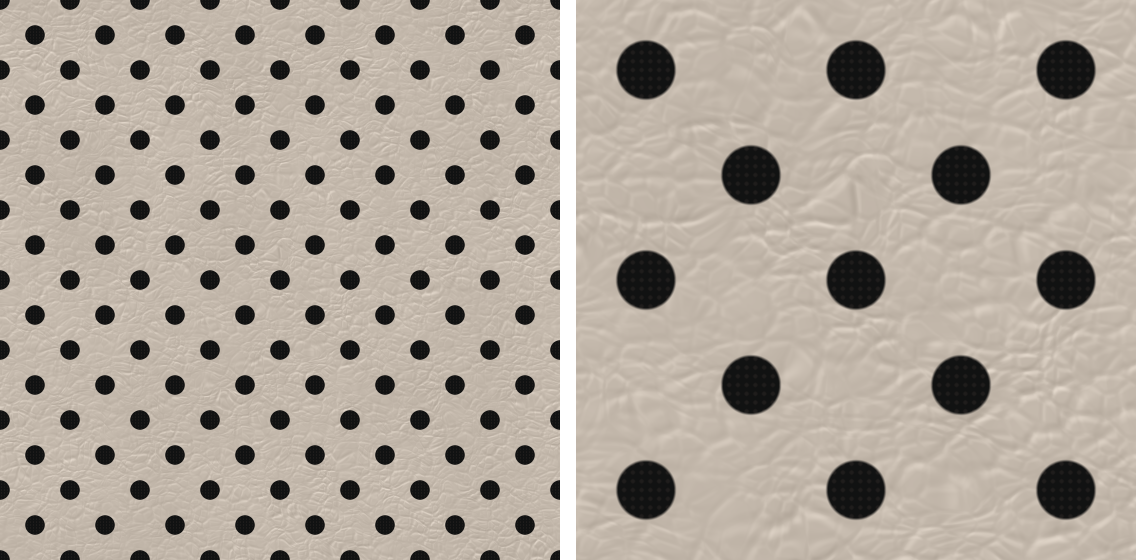
Left: the whole. Right: its middle third, enlarged.
Reproduce this pattern procedurally as a three.js fragment shader.

```glsl
// Staggered black polka dots on softly grained beige leather, tiling seamlessly.
varying vec2 vUv;

const float TAU = 6.2831853;

// Dots
const float REPEATS = 8.0;          // lattice cells across and up, two dots each
const float DOT_RADIUS = 0.0174;
const float EDGE_SOFTNESS = 0.0011;
const float WEAVE_REPEATS = 96.0;
const vec3 DOT_COLOR = vec3(0.068, 0.070, 0.069);
const vec3 WEAVE_COLOR = vec3(0.120, 0.112, 0.108);

// Leather
const vec3 LEATHER_COLOR = vec3(0.762, 0.718, 0.668);
const vec2 COARSE_GRAIN = vec2(38.0, 54.0);
const vec2 FINE_GRAIN = vec2(74.0, 98.0);
const vec2 LIGHT_DIRECTION = vec2(-0.45, 0.89);
const float RELIEF_STEP = 0.0016;
const float HIGHLIGHT = 0.095;
const float SHADOW = 0.050;
const float MOTTLE = 0.022;

vec2 hash2(vec2 p) {
  vec3 q = fract(p.xyx * vec3(0.1031, 0.1030, 0.0973));
  q += dot(q, q.yzx + 33.33);
  return fract((q.xx + q.yz) * q.zy);
}

// Value noise that wraps after a whole number of cells
float wrapNoise(vec2 uv, vec2 cells, float seed) {
  vec2 p = uv * cells;
  vec2 i = floor(p);
  vec2 f = fract(p);
  f = f * f * (3.0 - 2.0 * f);
  float a = hash2(mod(i, cells) + seed).x;
  float b = hash2(mod(i + vec2(1.0, 0.0), cells) + seed).x;
  float c = hash2(mod(i + vec2(0.0, 1.0), cells) + seed).x;
  float d = hash2(mod(i + vec2(1.0, 1.0), cells) + seed).x;
  return mix(mix(a, b, f.x), mix(c, d, f.x), f.y);
}

// Height of wrapped cellular pebbles: low in the creases, flat on top
float pebbles(vec2 uv, vec2 cells, float seed) {
  vec2 p = uv * cells;
  vec2 base = floor(p);
  float nearest = 8.0;
  float second = 8.0;
  for (int y = -1; y <= 1; y++) {
    for (int x = -1; x <= 1; x++) {
      vec2 cell = base + vec2(float(x), float(y));
      float d = length(cell + hash2(mod(cell, cells) + seed) - p);
      second = min(second, max(nearest, d));
      nearest = min(nearest, d);
    }
  }
  return smoothstep(0.0, 0.38, second - nearest);
}

float leatherHeight(vec2 uv) {
  return pebbles(uv, COARSE_GRAIN, 7.0) + 0.45 * pebbles(uv, FINE_GRAIN, 131.0);
}

vec3 leather(vec2 uv) {
  // Bend the cells so that creases wander
  vec2 bend = vec2(wrapNoise(uv, vec2(30.0), 17.0), wrapNoise(uv, vec2(30.0), 59.0));
  vec2 p = uv + 0.016 * (bend - 0.5);

  // Side-lit relief, fading in and out across the hide
  vec2 offset = LIGHT_DIRECTION * RELIEF_STEP;
  float slope = leatherHeight(p - offset) - leatherHeight(p + offset);
  float depth = mix(0.3, 1.0, wrapNoise(uv, vec2(26.0, 34.0), 83.0));
  float shade = depth * (HIGHLIGHT * max(slope, 0.0) + SHADOW * min(slope, 0.0));

  // Broad and fine tonal variation
  shade += MOTTLE * (wrapNoise(uv, vec2(7.0), 29.0) - 0.5);
  shade += MOTTLE * (wrapNoise(uv, vec2(90.0), 43.0) - 0.5);
  return LEATHER_COLOR + shade;
}

// Signed distance to the nearest dot, at cell corners and cell centres
float dotDistance(vec2 uv) {
  vec2 p = uv * REPEATS;
  float corner = length(fract(p + 0.5) - 0.5);
  float centre = length(fract(p) - 0.5);
  return min(corner, centre) / REPEATS - DOT_RADIUS;
}

vec3 dotFabric(vec2 uv) {
  vec2 diagonal = TAU * WEAVE_REPEATS * vec2(uv.x + uv.y, uv.x - uv.y);
  float thread = sin(diagonal.x) * sin(diagonal.y);
  return mix(DOT_COLOR, WEAVE_COLOR, smoothstep(0.1, 0.9, thread));
}

void main() {
  float dotMask = 1.0 - smoothstep(-EDGE_SOFTNESS, EDGE_SOFTNESS, dotDistance(vUv));
  gl_FragColor = vec4(mix(leather(vUv), dotFabric(vUv), dotMask), 1.0);
}
```
